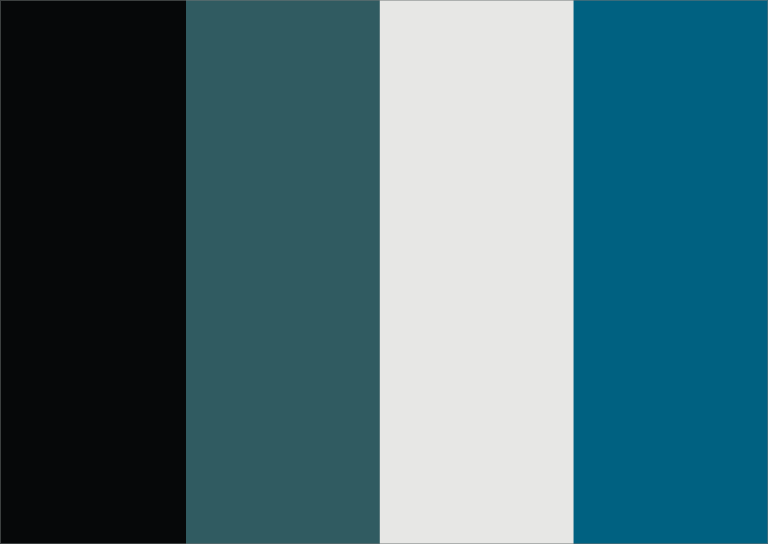
Give the GLSL for this background, as a Shadertoy shader.

```glsl
// Four flat vertical colour bands inside a faint hairline frame.

const vec3 BLACK = vec3(0.022, 0.030, 0.034);
const vec3 SLATE = vec3(0.188, 0.357, 0.380);
const vec3 PALE  = vec3(0.906, 0.906, 0.898);
const vec3 BLUE  = vec3(0.000, 0.380, 0.505);
const vec3 FRAME = vec3(0.45, 0.47, 0.47);

const float FIRST_EDGE = 0.2422;    // right side of the black band
const float BAND_WIDTH = 0.2523;    // spacing of the later edges
const float FRAME_WIDTH = 0.0013;   // in canvas widths
const float FRAME_OPACITY = 0.5;

// Antialiased step: 0 left of the edge, 1 right of it
float softStep(float edge, float x, float pixel) {
    return clamp((x - edge) / pixel + 0.5, 0.0, 1.0);
}

// Layers each band over the ones to its left
vec3 bands(float x, float pixel) {
    vec3 palette[4] = vec3[4](BLACK, SLATE, PALE, BLUE);
    vec3 color = palette[0];
    for (int i = 1; i < 4; i++) {
        float edge = FIRST_EDGE + float(i - 1) * BAND_WIDTH;
        color = mix(color, palette[i], softStep(edge, x, pixel));
    }
    return color;
}

// Coverage of a thin line along the canvas border
float frameMask(vec2 p, vec2 size, float width, float pixel) {
    vec2 inset = min(p, size - p);
    return 1.0 - softStep(width, min(inset.x, inset.y), pixel);
}

void mainImage(out vec4 fragColor, in vec2 fragCoord) {
    // Canvas width is one unit
    float pixel = 1.0 / iResolution.x;
    vec2 p = fragCoord * pixel;
    vec2 size = iResolution.xy * pixel;

    vec3 color = bands(p.x, pixel);
    float frame = frameMask(p, size, FRAME_WIDTH, pixel);
    color = mix(color, FRAME, FRAME_OPACITY * frame);
    fragColor = vec4(color, 1.0);
}
```
